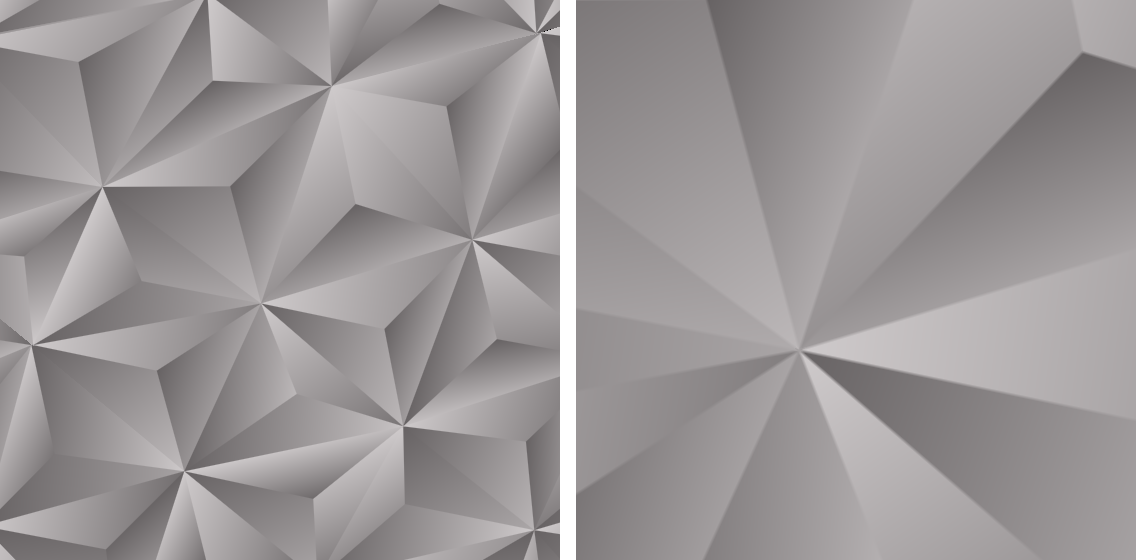
Left, the full canvas; right, a detail of the centre.
A three.js fragment shader for this background:

```glsl
// Grey folded-paper relief: a jittered triangle mesh, each triangle split into three shaded facets.
#define ORIGIN vec2(0.46, 0.485)
#define AXIS_A vec2(0.38, 0.12)
#define AXIS_B vec2(0.25, -0.22)
#define HUB_JITTER 0.04
#define PEAK_JITTER 0.025
#define EDGE_SOFTNESS 0.002
#define LIGHT_DIR vec2(-0.29, 0.96)
#define LIGHT_NOISE 1.4
#define DARK_TONE 0.39
#define LIGHT_TONE 0.80
#define TINT vec3(0.011, -0.006, -0.002)

varying vec2 vUv;

float hash(vec2 p) {
  return fract(sin(dot(p, vec2(127.1, 311.7))) * 43758.545);
}

vec2 jitter(vec2 seed) {
  return vec2(hash(seed + 3.7), hash(seed + 19.3)) * 2.0 - 1.0;
}

float cross2(vec2 a, vec2 b) {
  return a.x * b.y - a.y * b.x;
}

// Mesh corner where many facets meet
vec2 hub(vec2 cell) {
  return ORIGIN + cell.x * AXIS_A + cell.y * AXIS_B + HUB_JITTER * jitter(cell);
}

// Signed distance to a line, positive on its right side
float edgeDistance(vec2 p, vec2 a, vec2 b) {
  return cross2(p - a, b - a) / length(b - a);
}

// Linear ramp across one facet, running right and down
float facetTone(vec2 p, vec2 a, vec2 b, vec2 peak, vec2 seed) {
  float angle = -1.5708 * hash(seed + 5.1);
  vec2 dir = vec2(cos(angle), sin(angle));
  vec3 ends = vec3(dot(a, dir), dot(b, dir), dot(peak, dir));
  float first = min(ends.x, min(ends.y, ends.z));
  float last = max(ends.x, max(ends.y, ends.z));
  float t = clamp((dot(p, dir) - first) / (last - first), 0.0, 1.0);

  // Facets leaning to the light fade out; the others start in shadow
  vec2 outward = normalize(0.5 * (a + b) - peak);
  float facing = dot(outward, LIGHT_DIR) + LIGHT_NOISE * (hash(seed + 11.9) - 0.5);
  float vary = hash(seed + 23.3);
  return facing > 0.0
    ? mix(LIGHT_TONE, DARK_TONE + 0.02 + 0.18 * vary, t)
    : mix(DARK_TONE, LIGHT_TONE - 0.16 * vary, t);
}

// Adds one facet as (tone * coverage, coverage)
void addFacet(inout vec2 sum, vec2 p, vec2 a, vec2 b, vec2 peak, vec2 seed) {
  float inside = min(edgeDistance(p, a, b),
                     min(edgeDistance(p, b, peak), edgeDistance(p, peak, a)));
  float coverage = clamp(0.5 + inside / EDGE_SOFTNESS, 0.0, 1.0);
  if (coverage > 0.0) {
    sum += coverage * vec2(facetTone(p, a, b, peak, seed), 1.0);
  }
}

// Splits a clockwise triangle at its peak
void addTriangle(inout vec2 sum, vec2 p, vec2 a, vec2 b, vec2 c, vec2 seed) {
  vec2 peak = (a + b + c) / 3.0 + PEAK_JITTER * jitter(seed + 41.7);
  addFacet(sum, p, a, b, peak, seed + 0.13);
  addFacet(sum, p, b, c, peak, seed + 0.29);
  addFacet(sum, p, c, a, peak, seed + 0.47);
}

void main() {
  vec2 p = vUv;

  // Position in the skewed lattice
  vec2 rel = p - ORIGIN;
  vec2 base = floor(vec2(cross2(rel, AXIS_B), cross2(AXIS_A, rel)) / cross2(AXIS_A, AXIS_B));

  // Each neighbouring cell holds two triangles
  vec2 sum = vec2(0.0);
  for (int j = -1; j <= 1; j++) {
    for (int i = -1; i <= 1; i++) {
      vec2 cell = base + vec2(float(i), float(j));
      vec2 h00 = hub(cell);
      vec2 h10 = hub(cell + vec2(1.0, 0.0));
      vec2 h01 = hub(cell + vec2(0.0, 1.0));
      vec2 h11 = hub(cell + vec2(1.0, 1.0));
      addTriangle(sum, p, h00, h10, h01, cell + 0.21);
      addTriangle(sum, p, h10, h11, h01, cell + 0.77);
    }
  }

  float tone = sum.x / max(sum.y, 0.001);
  gl_FragColor = vec4(vec3(tone) + TINT, 1.0);
}
```
